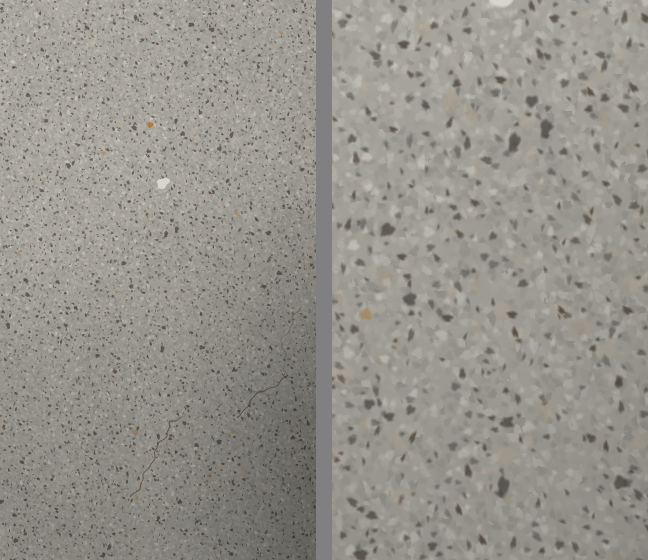
Left: the whole. Right: its middle third, enlarged.
This texture is drawn by a Shadertoy shader. Its source:

```glsl
const vec3 CEMENT = vec3(1.0, 0.988, 0.937);
const vec3 PALE   = vec3(1.22, 1.21, 1.16);
const vec3 PINK   = vec3(1.13, 1.04, 0.95);
const vec3 TAN    = vec3(1.03, 0.95, 0.83);
const vec3 SLATE  = vec3(0.48, 0.48, 0.47);
const vec3 UMBER  = vec3(0.52, 0.46, 0.40);
const vec3 OCHRE  = vec3(1.05, 0.72, 0.30);

vec3 hash3(vec2 cell, float seed) {
    vec3 h = fract(vec3(cell.xyx + seed * 17.3) * vec3(0.1031, 0.1030, 0.0973));
    h += dot(h, h.yxz + 33.33);
    return fract((h.xxy + h.yzz) * h.zyx);
}

mat2 rotate(float a) {
    float c = cos(a), s = sin(a);
    return mat2(c, s, -s, c);
}

// Soft coverage of one angular pebble with the given radius and stretch
float pebble(vec2 q, float radius, float stretch, float phase, float blur) {
    q *= vec2(1.0 / stretch, stretch);
    float a = atan(q.y, q.x + 1e-6);
    float rim = radius * (1.0 + 0.13 * sin(3.0 * a + phase) + 0.07 * sin(5.0 * a - phase));
    return 1.0 - smoothstep(rim - blur, rim + blur, length(q));
}

// Scattered pebbles, one per cell: x = coverage, y = random tone
vec2 grains(vec2 p, float size, float density, vec2 radii, float stretch, float seed, float blur) {
    vec2 home = floor(p / size);
    vec2 best = vec2(0.0, 0.5);
    for (int y = -1; y <= 1; y++)
    for (int x = -1; x <= 1; x++) {
        vec2 cell = home + vec2(x, y);
        vec3 place = hash3(cell, seed);
        vec3 look = hash3(cell, seed + 5.0);
        if (place.z > density) continue;
        vec2 q = rotate(0.5 + 3.0 * (look.x - 0.5)) * (p - (cell + place.xy) * size);
        float radius = mix(radii.x, radii.y, look.y * look.y);
        float cover = pebble(q, radius, mix(1.0, stretch, look.x), look.z * 6.28, blur);
        if (cover > best.x) best = vec2(cover, look.z);
    }
    return best;
}

// Layered sines for broad stains
float stains(vec2 p) {
    float sum = 0.0, gain = 0.5;
    for (int i = 0; i < 4; i++) {
        p = rotate(1.1) * p * 1.8 + 1.7;
        sum += gain * sin(p.x + 1.3 * sin(p.y)) * sin(p.y + 0.8);
        gain *= 0.6;
    }
    return sum;
}

// Window light from the upper left, shadow at the lower right
float lighting(vec2 uv) {
    float low = 1.0 - smoothstep(0.0, 0.75, uv.y);
    float side = smoothstep(0.45, 1.1, uv.x) * (1.0 - smoothstep(0.25, 0.85, uv.y));
    return 0.663 - 0.125 * low - 0.045 * uv.x * uv.x - 0.115 * side;
}

// Broken hairline: x = dark groove, y = lit lip beside it
vec2 crack(vec2 p, float blur) {
    vec2 path[9] = vec2[9](
        vec2(0.417, 0.199), vec2(0.479, 0.308), vec2(0.544, 0.440),
        vec2(0.574, 0.451), vec2(0.752, 0.458), vec2(0.800, 0.509),
        vec2(0.907, 0.581), vec2(0.893, 0.690), vec2(0.954, 0.806));
    p += 0.005 * sin(p.yx * vec2(75.0, 60.0)) + 0.0025 * sin(p.yx * vec2(190.0, 160.0));
    vec2 lines = vec2(0.0);
    for (int i = 0; i < 8; i++) {
        vec2 along = path[i + 1] - path[i], q = p - path[i];
        float t = clamp(dot(q, along) / dot(along, along), 0.0, 1.0);
        vec2 off = q - along * t;
        float lip = length(off - vec2(-0.0045, 0.002));
        float strength = i == 3 ? 0.08 : (i > 5 ? 0.4 : 0.85);
        vec2 hit = 1.0 - smoothstep(vec2(0.0), vec2(0.0016, 0.002) + blur, vec2(length(off), lip));
        lines = max(lines, hit * strength);
    }
    return lines;
}

void mainImage(out vec4 fragColor, in vec2 fragCoord) {
    vec2 p = fragCoord / iResolution.x;
    vec2 uv = fragCoord / iResolution.xy;
    float blur = max(0.0024, 0.7 / iResolution.x);

    // Cement with fine sand
    vec2 sand = grains(p, 0.0085, 0.95, vec2(0.003, 0.006), 1.4, 1.0, blur);
    vec3 stone = CEMENT * (1.0 + 0.025 * stains(p * 5.0) + 0.19 * sand.x * (sand.y - 0.5));

    // Pink and tan aggregate, then pale chips
    vec2 warm = grains(p, 0.036, 0.42, vec2(0.004, 0.011), 1.3, 2.0, 1.3 * blur);
    stone = mix(stone, mix(TAN, PINK, smoothstep(0.2, 0.5, warm.y)), 0.5 * warm.x);
    vec2 chip = grains(p, 0.018, 0.4, vec2(0.002, 0.006), 1.3, 3.0, blur);
    stone = mix(stone, PALE, chip.x * mix(0.25, 0.8, chip.y));

    // Dark flecks, small and large
    vec2 fleck = grains(p, 0.0155, 0.5, vec2(0.0018, 0.0047), 1.5, 4.0, blur);
    stone = mix(stone, mix(SLATE, UMBER, fleck.y), fleck.x * mix(0.45, 0.9, fleck.y));
    vec2 flint = grains(p, 0.055, 0.26, vec2(0.004, 0.0078), 1.35, 6.0, blur);
    stone = mix(stone, mix(SLATE, UMBER, flint.y), 0.8 * flint.x);

    // Rare ochre grains and two prominent pebbles
    vec2 rust = grains(p, 0.2, 0.25, vec2(0.005, 0.009), 1.3, 7.0, blur);
    stone = mix(stone, mix(TAN, OCHRE, rust.y), 0.55 * rust.x);
    stone = mix(stone, OCHRE, 0.9 * pebble(p - vec2(0.475, 1.377), 0.009, 1.0, 1.0, blur));
    vec2 quartz = rotate(-0.6) * (p - vec2(0.516, 1.193));
    stone = mix(stone, PALE * 1.08, 0.95 * pebble(quartz, 0.018, 1.2, 2.0, blur));

    vec2 fissure = crack(p, blur);
    stone = mix(stone, PINK * 1.08, 0.45 * fissure.y);
    stone = mix(stone, UMBER, 0.75 * fissure.x);

    fragColor = vec4(clamp(stone * lighting(uv), 0.0, 1.0), 1.0);
}
```
